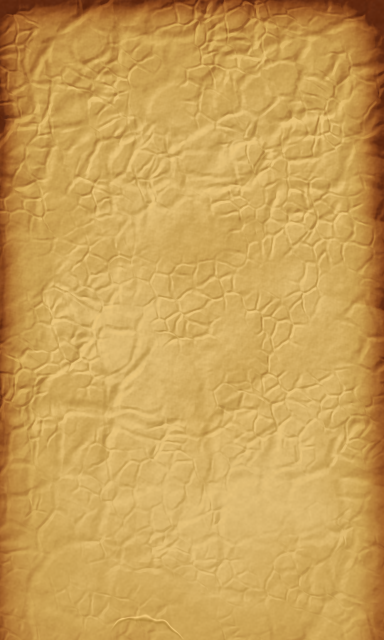
Reproduce this texture procedurally as a WebGL 2 fragment shader.

```glsl
#version 300 es
precision highp float;
uniform vec2 u_resolution;
out vec4 fragColor;

float hash(vec2 p) {
  return fract(sin(dot(p, vec2(127.1, 311.7))) * 43758.55);
}

float noise(vec2 p) {
  vec2 i = floor(p), f = fract(p);
  f = f * f * (3.0 - 2.0 * f);
  return mix(mix(hash(i), hash(i + vec2(1, 0)), f.x),
             mix(hash(i + vec2(0, 1)), hash(i + vec2(1, 1)), f.x), f.y);
}

float fbm(vec2 p) {
  float sum = 0.0, amp = 0.5;
  for (int i = 0; i < 5; i++) {
    sum += amp * noise(p);
    p = mat2(1.6, 1.2, -1.2, 1.6) * p + 7.3;
    amp *= 0.5;
  }
  return sum;
}

// Gap between the two nearest cell centres: zero along cell borders
float cellGap(vec2 p) {
  vec2 cell = floor(p);
  float near = 9.0, next = 9.0;
  for (int y = -1; y <= 1; y++) {
    for (int x = -1; x <= 1; x++) {
      vec2 c = cell + vec2(x, y);
      float d = length(c + vec2(hash(c), hash(c + 41.7)) - p);
      next = min(next, max(near, d));
      near = min(near, d);
    }
  }
  return next - near;
}

// Crumpled surface: broken creases at several scales over soft bumps
float paperHeight(vec2 p) {
  vec2 q = p + 0.05 * vec2(fbm(p * 11.0), fbm(p * 11.0 + 19.0));
  float h = 0.9 * fbm(p * 24.0), freq = 11.0, amp = 0.5;
  for (int i = 0; i < 3; i++) {
    float broken = smoothstep(0.3, 0.7, noise(q * freq * 0.6 + 5.0));
    h -= amp * broken * (1.0 - smoothstep(0.0, 0.28, cellGap(q * freq)));
    q = mat2(0.8, 0.6, -0.6, 0.8) * q + 3.1;
    freq *= 1.8;
    amp *= 0.72;
  }
  return h;
}

// Shadow resting on the upper side of a fold
float foldShade(float y, float fold, float depth) {
  float d = y - fold;
  return smoothstep(-0.003, 0.003, d) * exp(-max(d, 0.0) / depth);
}

float glow(vec2 p, vec2 centre, vec2 size) {
  vec2 d = (p - centre) / size;
  return exp(-dot(d, d));
}

// Paper tone from pale (0) to scorched (1)
vec3 paperColor(float t) {
  vec3 c = mix(vec3(0.87, 0.73, 0.45), vec3(0.80, 0.64, 0.33), smoothstep(0.0, 0.25, t));
  c = mix(c, vec3(0.73, 0.52, 0.24), smoothstep(0.2, 0.45, t));
  c = mix(c, vec3(0.65, 0.40, 0.17), smoothstep(0.4, 0.62, t));
  c = mix(c, vec3(0.54, 0.28, 0.11), smoothstep(0.58, 0.8, t));
  return mix(c, vec3(0.38, 0.16, 0.06), smoothstep(0.76, 1.0, t));
}

void main() {
  vec2 uv = gl_FragCoord.xy / u_resolution;
  float width = u_resolution.x / u_resolution.y;
  vec2 p = vec2(uv.x * width, uv.y);
  float blotch = fbm(p * 9.0 + 2.0) - 0.48;

  // Distances from the ragged sides
  float wobble = 0.03 * blotch;
  float left = max(p.x + wobble, 0.0);
  float right = max(width - p.x + wobble, 0.0);
  float top = max(1.0 - p.y + wobble, 0.0);

  // Broad tone and pale patches
  float tone = 0.12 + 0.22 * blotch + 0.09 * smoothstep(0.6, 1.0, uv.y);
  tone += 0.10 * exp(-uv.y / 0.08);
  tone += 0.20 * exp(-left / 0.07) + 0.14 * exp(-right / 0.06);
  tone -= 0.07 * glow(uv, vec2(0.72, 0.23), vec2(0.25, 0.12));
  tone -= 0.07 * glow(uv, vec2(0.24, 0.50), vec2(0.16, 0.08));
  tone -= 0.06 * glow(uv, vec2(0.82, 0.52), vec2(0.14, 0.14));
  tone -= 0.04 * glow(uv, vec2(0.60, 0.77), vec2(0.25, 0.12));
  tone += 0.06 * glow(uv, vec2(0.48, 0.60), vec2(0.22, 0.05));

  // Scorched edges, deepened above the side folds
  float tilt = 0.25 * (width - p.x) + 0.02 * blotch;
  float rightFold = foldShade(uv.y - tilt, 0.512, 0.035) + 0.6 * foldShade(uv.y - tilt, 0.655, 0.05)
                  + 0.5 * foldShade(uv.y - tilt, 0.755, 0.05) + 0.4 * foldShade(uv.y - tilt, 0.24, 0.04);
  float leftFold = 0.6 * foldShade(uv.y - 0.3 * p.x, 0.485, 0.03)
                 + 0.4 * foldShade(uv.y - 0.3 * p.x, 0.69, 0.03) + 0.5 * foldShade(uv.y - 0.3 * p.x, 0.79, 0.05);
  float upper = smoothstep(0.1, 0.6, uv.y);
  tone += (0.34 + 0.16 * upper + 0.2 * leftFold) * exp(-left / 0.018);
  tone += (0.34 + 0.22 * upper + 0.2 * rightFold) * exp(-pow(right / 0.028, 1.5));
  tone += 0.12 * rightFold * exp(-right / 0.06) + 0.08 * leftFold * exp(-left / 0.05);
  tone += 0.62 * exp(-pow(top / 0.026, 1.3)) + 0.10 * exp(-top / 0.06);
  tone += 0.25 * exp(-length(vec2(left, top)) / 0.04) + 0.25 * exp(-length(vec2(right, top)) / 0.04);

  // Crease relief, calmer near the bottom
  float relief = paperHeight(p) - paperHeight(p + vec2(-0.0022, 0.0028));
  float strength = mix(0.5, 1.0, smoothstep(0.18, 0.45, uv.y));
  tone -= clamp(relief * 0.65, -0.2, 0.14) * strength;
  vec3 color = paperColor(clamp(tone, 0.0, 1.0));
  color *= 1.0 + clamp(relief * 0.22, -0.1, 0.06) * strength;
  color += 0.022 * (noise(p * 260.0) - 0.5) + 0.02 * (noise(p * 120.0) - 0.5);

  // Small pale tear at the bottom
  float tear = p.y - 0.038 + 7.8 * (p.x - 0.222) * (p.x - 0.222) + 0.008 * (noise(p * 70.0) - 0.5);
  float span = smoothstep(0.17, 0.19, p.x) * smoothstep(0.295, 0.27, p.x);
  color += span * (0.13 * exp(-pow(tear / 0.0015, 2.0)) - 0.07 * exp(-pow((tear + 0.004) / 0.002, 2.0)));
  fragColor = vec4(clamp(color, 0.0, 1.0), 1.0);
}
```
